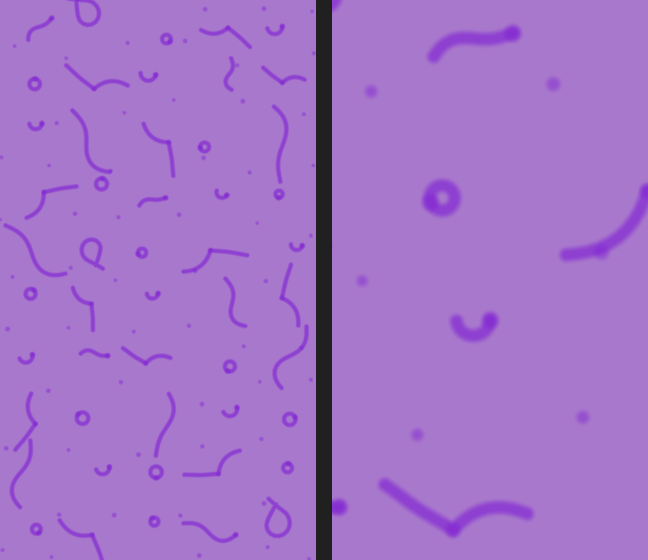
Left, the full canvas; right, a detail of the centre.
A WebGL 2 fragment shader for this pattern:

```glsl
#version 300 es
precision highp float;

uniform vec2 u_resolution;
out vec4 fragColor;

const float PI = 3.14159;
const vec3 LILAC = vec3(0.66, 0.47, 0.80);
const vec3 INK = vec3(0.49, 0.11, 0.83);
const vec2 GRID = vec2(5.0, 10.0);
const vec2 CELL = vec2(0.2, 0.1778);
const int STEPS = 10;

// A stroke bends by turn, sways by wiggle and folds by kink at its middle.
struct Stroke {
    float angle, span, turn, focus, wiggle, kink;
};

vec3 hash3(vec2 p) {
    vec3 q = fract(p.xyx * vec3(0.1031, 0.1030, 0.0973));
    q += dot(q, q.yxz + 33.33);
    return fract((q.xxy + q.yzz) * q.zyx);
}

float segmentDistance(vec2 p, vec2 a, vec2 b) {
    vec2 ab = b - a;
    return length(p - a - ab * clamp(dot(p - a, ab) / dot(ab, ab), 0.0, 1.0));
}

// Walks both arms from the middle: x = distance to line, y = distance to last tip.
vec2 strokeDistance(vec2 p, Stroke s) {
    float nearest = 1.0;
    vec2 tip = vec2(0.0);
    float stride = 0.5 * s.span / float(STEPS);
    for (float side = -1.0; side < 2.0; side += 2.0) {
        tip = vec2(0.0);
        for (int i = 0; i < STEPS; i++) {
            float u = (float(i) + 0.5) / float(STEPS);
            float heading = s.angle + s.wiggle * cos(PI * u)
                + side * (0.5 * s.turn * min(u * s.focus, 1.0) + s.kink);
            vec2 next = tip + side * stride * vec2(cos(heading), sin(heading));
            nearest = min(nearest, segmentDistance(p, tip, next));
            tip = next;
        }
    }
    return vec2(nearest, length(p - tip));
}

float softInk(float d, float radius, float strength) {
    return strength * (1.0 - smoothstep(radius - 0.0045, radius + 0.004, d));
}

// Picks a ring, smile, ribbon loop, folded branch or plain squiggle.
Stroke chooseStroke(float kind, vec3 r) {
    float flip = r.z < 0.5 ? -1.0 : 1.0;
    float slant = (r.x - 0.5) * 2.0 * PI;
    if (kind < 0.27)
        return Stroke(slant, mix(0.06, 0.125, r.y), 6.4, 1.0, 0.0, 0.0);
    if (kind < 0.48)
        return Stroke(r.x - 0.5, mix(0.05, 0.075, r.y), 2.9, 1.0, 0.0, 0.0);
    if (kind < 0.56)
        return Stroke(slant, mix(0.24, 0.32, r.y), 4.5, 1.7, 0.2, 0.0);
    if (kind < 0.74)
        return Stroke(slant, mix(0.15, 0.25, r.y), -1.2 * flip, 1.0, 0.3, 0.7 * flip);
    return Stroke(slant * 0.5 - 0.6, mix(0.09, 0.27, r.y * r.y),
        0.7 * flip, 1.0, -mix(0.35, 0.75, r.z), 0.0);
}

float doodle(vec2 p, vec2 id) {
    vec3 place = hash3(id + 17.0);
    vec3 shape = hash3(id + 61.0);
    float kind = fract(id.x * 0.618 + id.y * 0.755 + 0.12 * place.z);
    vec2 local = p - (id + 0.5 + (place.xy - 0.5) * 0.4) * CELL;
    if (length(local) > 0.2) return 0.0;

    vec2 d = strokeDistance(local, chooseStroke(kind, shape));
    float line = softInk(d.x, 0.0068, 0.6);

    // Ink pools at folds and at curled ends.
    bool folded = kind > 0.56 && kind < 0.74;
    bool curled = kind < 0.48 || (kind > 0.74 && shape.x > 0.6);
    float knot = folded ? softInk(length(local), 0.008, 0.45)
        : curled ? softInk(d.y, 0.009, 0.45) : 0.0;
    return 1.0 - (1.0 - line) * (1.0 - knot);
}

float dotMark(vec2 p, vec2 id) {
    vec3 r = hash3(id + 103.0);
    vec2 center = (id + (r.xy - 0.5) * 0.5) * CELL;
    return softInk(length(p - center), mix(0.0055, 0.0078, r.z), 0.43);
}

void main() {
    vec2 p = gl_FragCoord.xy / u_resolution.x;
    vec2 home = floor(p / CELL);
    float clear = 1.0;

    // Layer the marks of neighbouring cells.
    for (int y = -1; y <= 1; y++) {
        for (int x = -1; x <= 1; x++) {
            vec2 id = home + vec2(x, y);
            clear *= 1.0 - dotMark(p, id);
            if (any(lessThan(id, vec2(0.0))) || any(greaterThanEqual(id, GRID))) continue;
            clear *= 1.0 - doodle(p, id);
        }
    }
    fragColor = vec4(mix(INK, LILAC, clear), 1.0);
}
```
